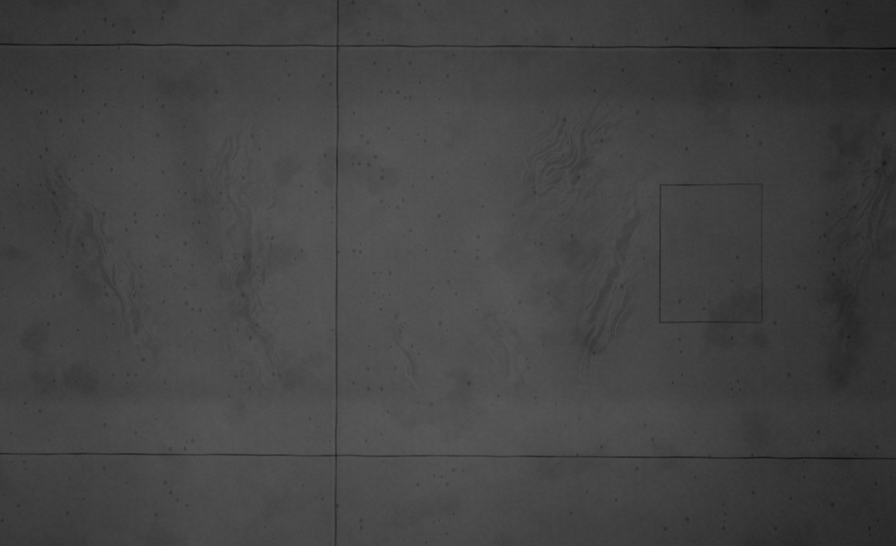
Write a Shadertoy shader that draws this texture.

```glsl
// Dark concrete wall: broad uneven light, cast panel seams, an inset hatch
// outline and leaning patches of rippled relief. Built from value noise,
// sheared noise lit from the side, soft bands, and cells of scattered pits.

float hash(vec2 p) {
    return fract(sin(dot(p, vec2(127.1, 311.7))) * 43758.5453);
}

float noise(vec2 p) {
    vec2 i = floor(p), f = fract(p);
    f = f * f * (3.0 - 2.0 * f);
    return mix(mix(hash(i), hash(i + vec2(1, 0)), f.x),
               mix(hash(i + vec2(0, 1)), hash(i + vec2(1, 1)), f.x), f.y);
}

float fbm(vec2 p) {
    float sum = 0.0, amp = 0.5;
    for (int i = 0; i < 4; i++) {
        sum += amp * noise(p);
        p = mat2(1.6, 1.2, -1.2, 1.6) * p + 7.3;
        amp *= 0.5;
    }
    return sum;
}

// Soft elliptical spot, one at its centre
float spot(vec2 p, vec2 center, vec2 size) {
    vec2 q = (p - center) / size;
    return exp(-dot(q, q));
}

// Antialiased line from a signed distance
float line(float d, float halfWidth) {
    float aa = 0.8 / iResolution.y;
    return 1.0 - smoothstep(halfWidth - aa, halfWidth + aa, abs(d));
}

float foldHeight(vec2 q) {
    float bend = fbm(q * 12.0) - 0.5;
    return fbm(vec2(q.x * 30.0 + bend * 4.0, q.y * 9.0 + bend));
}

// Side-lit folds with dark creases, sheared by lean within an ellipse
float ripples(vec2 p, vec2 center, vec2 size, float lean) {
    vec2 q = p - center;
    q.x -= lean * q.y;
    float mask = 1.0 - smoothstep(0.35, 1.25, length(q / size) + 0.5 * (noise(p * 14.0) - 0.5));
    if (mask <= 0.0) return 0.0;
    float h = foldHeight(q + center);
    float slope = h - foldHeight(q + center + vec2(0.006, -0.004));
    float crease = smoothstep(0.05, 0.13, slope);
    return mask * (clamp(slope, -0.12, 0.12) * 0.22 - 0.05 * crease);
}

// Small dark pits, one possible per cell
float pits(vec2 p, float cells, float density) {
    vec2 g = p * cells, id = floor(g);
    float r = hash(id + 3.7);
    vec2 center = 0.3 + 0.4 * vec2(hash(id + 11.0), hash(id + 29.0));
    float d = length((fract(g) - center) * vec2(1.0, 0.8));
    float radius = 0.08 + 0.18 * hash(id + 47.0);
    float aa = cells / iResolution.y;
    return step(r, density) * (1.0 - smoothstep(radius - 0.5 * aa, radius + 0.5 * aa, d));
}

void mainImage(out vec4 fragColor, in vec2 fragCoord) {
    vec2 p = fragCoord / iResolution.y;
    float cloud = fbm(p * 5.0 + 2.0);
    float wobble = (noise(p * 25.0) - 0.5) * 0.002;

    // Broad light, falling off to the right, the top and the corners
    float v = 0.308;
    v -= 0.105 * smoothstep(0.85, 1.68, p.x);
    v -= 0.055 * smoothstep(0.45, 0.0, p.x);
    v -= 0.050 * smoothstep(0.65, 1.05, p.y);
    v -= 0.035 * smoothstep(0.2, -0.05, p.y);
    v += 0.020 * spot(p, vec2(0.72, 0.45), vec2(0.40, 0.35));

    // Horizontal casting bands and stained strips
    float upper = smoothstep(0.80, 0.845, p.y + 0.02 * cloud);
    float belowTop = 1.0 - smoothstep(0.90, 0.92, p.y);
    v -= upper * belowTop * mix(0.008, 0.024, smoothstep(0.6, 1.2, p.x));
    v += 0.012 * smoothstep(0.285, 0.25, p.y) * smoothstep(0.15, 0.18, p.y);
    v -= 0.014 * spot(p, vec2(0.25, 0.285), vec2(0.5, 0.025));
    v += 0.008 * spot(p, vec2(1.35, 0.24), vec2(0.4, 0.025));

    // Smooth hollows beside the folds
    v -= 0.026 * spot(p, vec2(0.375 - 0.2 * (p.y - 0.6), 0.62), vec2(0.045, 0.22));
    v -= 0.018 * spot(p, vec2(0.11 - 0.5 * (p.y - 0.6), 0.6), vec2(0.045, 0.18));
    v -= 0.020 * spot(p, vec2(1.00, 0.66), vec2(0.10, 0.17));
    v -= 0.018 * spot(p, vec2(1.07, 0.42), vec2(0.06, 0.16));
    v -= 0.016 * spot(p, vec2(1.54, 0.52), vec2(0.04, 0.24));
    v += 0.012 * spot(p, vec2(0.93 - 0.4 * (p.y - 0.5), 0.50), vec2(0.05, 0.14));

    // Rippled relief patches, left to right
    v += ripples(p, vec2(0.165, 0.57), vec2(0.060, 0.19), -0.50);
    v += ripples(p, vec2(0.255, 0.42), vec2(0.045, 0.07), -0.20);
    v += ripples(p, vec2(0.450, 0.56), vec2(0.075, 0.29), -0.14);
    v += ripples(p, vec2(0.740, 0.37), vec2(0.025, 0.10), -0.25);
    v += ripples(p, vec2(0.930, 0.36), vec2(0.035, 0.10), -0.45);
    v += 1.2 * ripples(p, vec2(1.045, 0.70), vec2(0.100, 0.15), 0.40);
    v += 1.2 * ripples(p, vec2(1.115, 0.46), vec2(0.050, 0.22), 0.28);
    v += ripples(p, vec2(1.575, 0.59), vec2(0.050, 0.25), 0.22);

    // Stains, pits and grain
    v += 0.040 * (cloud - 0.48) + 0.020 * (fbm(p * 22.0) - 0.48);
    v -= 0.025 * smoothstep(0.56, 0.75, fbm(p * 13.0 + 9.0)) * (1.0 - smoothstep(0.2, 0.3, abs(p.y - 0.5)) * 0.3);
    float pitted = spot(p, vec2(0.24, 0.55), vec2(0.14, 0.3)) + spot(p, vec2(0.73, 0.6), vec2(0.15, 0.3));
    v -= 0.045 * pits(p, 75.0, 0.03 + 0.12 * pitted);
    v += 0.018 * (noise(p * 230.0) - 0.5);

    // Panel seams with broken depth
    float wear = 0.5 + 0.5 * noise(p * vec2(35.0, 30.0));
    float topSeam = p.y - 0.919 + 0.0045 * p.x + wobble;
    float lowSeam = p.y - 0.169 + 0.0055 * p.x + wobble;
    float sideSeam = p.x - 0.615 - 0.004 * p.y + wobble;
    v -= 0.13 * wear * max(line(topSeam, 0.0016), line(lowSeam, 0.0016));
    v -= 0.12 * wear * line(sideSeam, 0.0016);
    v += 0.014 * (line(topSeam + 0.005, 0.002) + line(sideSeam + 0.005, 0.002));
    v -= 0.012 * exp(-abs(sideSeam) * 90.0);

    // Inset hatch outline, deepest along its left and top
    vec2 q = abs(p - vec2(1.302, 0.536)) - vec2(0.093, 0.126);
    float box = length(max(q, 0.0)) + min(max(q.x, q.y), 0.0);
    float depth = mix(0.11, 0.055, smoothstep(1.21, 1.39, p.x));
    v -= depth * wear * line(box + wobble, 0.0016);
    v -= 0.004 * step(box, 0.0);

    fragColor = vec4(vec3(clamp(v, 0.0, 1.0)), 1.0);
}
```
